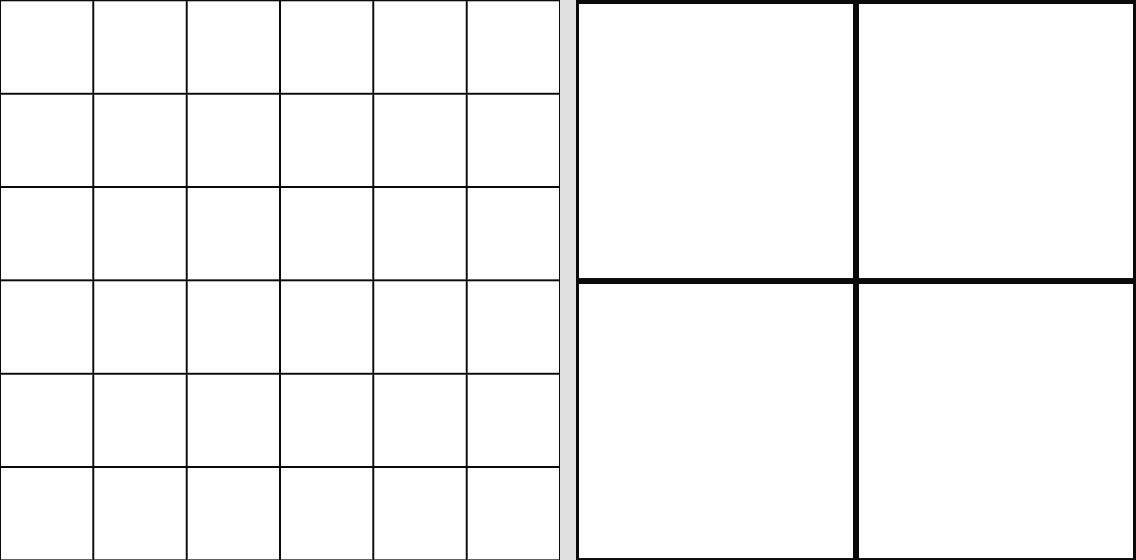
Left, the full canvas; right, a detail of the centre.
Give the GLSL for this pattern, as a WebGL 1 fragment shader.

```glsl
precision highp float;
// Draws a plain square grid of thin near-black lines on white.

uniform vec2 u_resolution;

const vec2 REPEATS = vec2(6.0, 6.0);           // cells across and down
const float LINE_WIDTH = 0.00349;              // in canvas widths
const vec2 GRID_OFFSET = vec2(0.0, -0.00065);  // rows sit slightly low
const float EDGE_SOFTNESS = 0.74;              // antialiasing ramp, in pixels
const vec3 PAPER = vec3(1.0);
const vec3 INK = vec3(0.04);

// Distance on each axis to the nearest grid line, in canvas units.
vec2 gridDistance(vec2 uv) {
  vec2 cell = fract((uv - GRID_OFFSET) * REPEATS + 0.5) - 0.5;
  return abs(cell) / REPEATS;
}

void main() {
  vec2 uv = gl_FragCoord.xy / u_resolution;

  // Linear coverage ramp centred on the border of each line.
  vec2 ramp = EDGE_SOFTNESS / u_resolution;
  vec2 coverage = clamp(0.5 + (0.5 * LINE_WIDTH - gridDistance(uv)) / ramp, 0.0, 1.0);

  gl_FragColor = vec4(mix(PAPER, INK, max(coverage.x, coverage.y)), 1.0);
}
```
